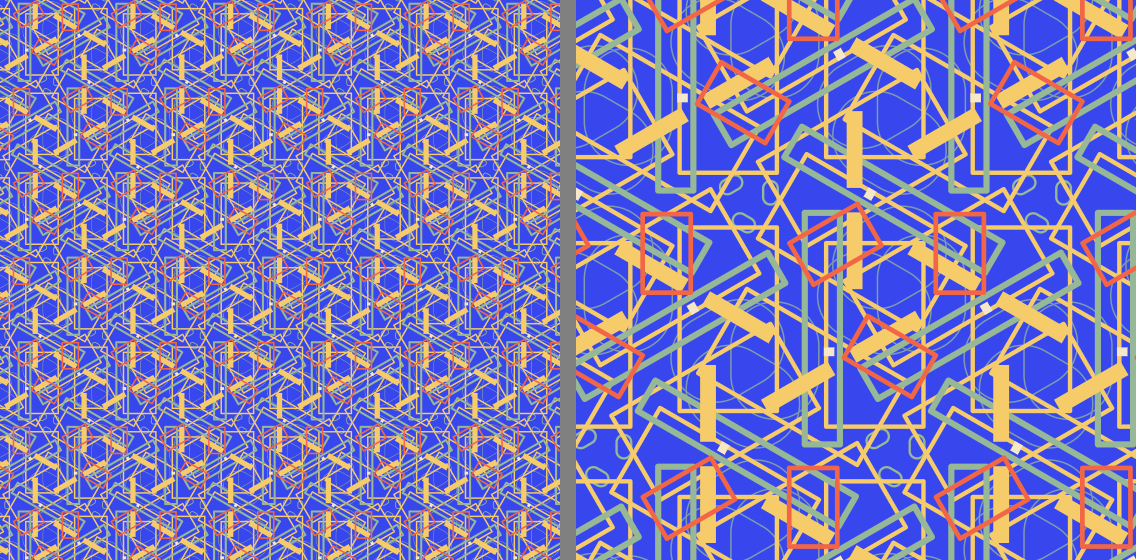
Left: the whole. Right: its middle third, enlarged.
Reproduce this pattern procedurally as a WebGL 1 fragment shader.

```glsl
precision highp float;
// Overlapping rectangle frames and solid bars on a blue ground, turned in
// threes about the centres of a triangular lattice. Each layer is a box
// distance, repeated over neighbouring cells and three turns, then painted.

uniform vec2 u_resolution;

const float REPEATS = 5.731;               // lattice cells across the canvas
const float ROW = 0.8660254;               // height of one lattice row
const vec2 ORIGIN = vec2(0.436, 0.4468);   // first turning centre on the canvas

const vec3 BLUE = vec3(0.22, 0.28, 0.93);
const vec3 YELLOW = vec3(0.96, 0.80, 0.41);
const vec3 SAGE = vec3(0.59, 0.72, 0.59);
const vec3 RED = vec3(0.95, 0.40, 0.27);
const vec3 CREAM = vec3(0.96, 0.91, 0.78);

// Signed distance to a box with rounded corners.
float roundBox(vec2 p, vec2 halfSize, float radius) {
  vec2 d = abs(p) - halfSize + radius;
  return length(max(d, 0.0)) + min(max(d.x, d.y), 0.0) - radius;
}

// Rotation by a third of a turn.
vec2 thirdTurn(vec2 p) {
  return vec2(-0.5 * p.x - ROW * p.y, ROW * p.x - 0.5 * p.y);
}

// Three turned boxes per lattice point: x = solid distance, y = edge distance.
vec2 triad(vec2 p, vec2 offset, vec2 halfSize, float radius) {
  float row = p.y / ROW;
  vec2 cell = floor(vec2(p.x - 0.5 * row, row) + 0.5);
  vec2 nearest = vec2(10.0);
  for (int j = -1; j <= 1; j++) {
    for (int i = -1; i <= 1; i++) {
      vec2 id = cell + vec2(float(i), float(j));
      vec2 q = p - vec2(id.x + 0.5 * id.y, id.y * ROW);
      for (int turn = 0; turn < 3; turn++) {
        float d = roundBox(q - offset, halfSize, radius);
        nearest = min(nearest, vec2(d, abs(d)));
        q = thirdTurn(q);
      }
    }
  }
  return nearest;
}

// Paints a colour where the distance is negative, softened over one pixel.
vec3 paint(vec3 base, vec3 ink, float d, float pixel) {
  return mix(base, ink, clamp(0.5 - d / pixel, 0.0, 1.0));
}

void main() {
  float pixel = REPEATS / u_resolution.y;
  vec2 p = (gl_FragCoord.xy / u_resolution.y - ORIGIN) * REPEATS;

  // The three kinds of turning centre; the second is mirrored for yellow.
  vec2 second = p - vec2(0.5, 0.288675);
  vec2 mirrored = second * vec2(1.0, -1.0);
  vec2 third = p - vec2(0.0, 0.57735);

  vec3 color = BLUE;

  // Hairline loops
  vec2 loopAt = vec2(0.09, 0.03);
  vec2 loopSize = vec2(0.15, 0.20);
  float loops = min(triad(p, loopAt, loopSize, 0.15).y,
                    triad(mirrored, loopAt, loopSize, 0.15).y);
  color = mix(color, paint(color, SAGE, loops - 0.0025, pixel), 0.75);

  // Small hooks at the third centres
  float hooks = triad(third, vec2(0.075, 0.025), vec2(0.025, 0.04), 0.025).y;
  color = paint(color, SAGE, hooks - 0.004, pixel);

  // Yellow frames
  vec2 frameAt = vec2(-0.069, 0.171);
  vec2 frameSize = vec2(0.166, 0.313);
  float frames = min(triad(p, frameAt, frameSize, 0.0).y,
                     triad(mirrored, frameAt, frameSize, 0.0).y);
  color = paint(color, YELLOW, frames - 0.0075, pixel);

  // Long sage frames
  float longFrames = triad(p, vec2(0.252, 0.139), vec2(0.06, 0.395), 0.0).y;
  color = paint(color, SAGE, longFrames - 0.0105, pixel);

  // Solid yellow bars
  vec2 barAt = vec2(-0.138, -0.116);
  vec2 barSize = vec2(0.027, 0.131);
  float bars = min(triad(p, barAt, barSize, 0.0).x,
                   triad(mirrored, barAt, barSize, 0.0).x);
  color = paint(color, YELLOW, bars, pixel);

  // Red frames and cream chips
  float redFrames = triad(second, vec2(0.221, 0.107), vec2(0.082, 0.134), 0.0).y;
  color = paint(color, RED, redFrames - 0.008, pixel);
  float chips = triad(p, vec2(0.275, 0.06), vec2(0.018, 0.015), 0.0).x;
  color = paint(color, CREAM, chips, pixel);

  gl_FragColor = vec4(color, 1.0);
}
```
